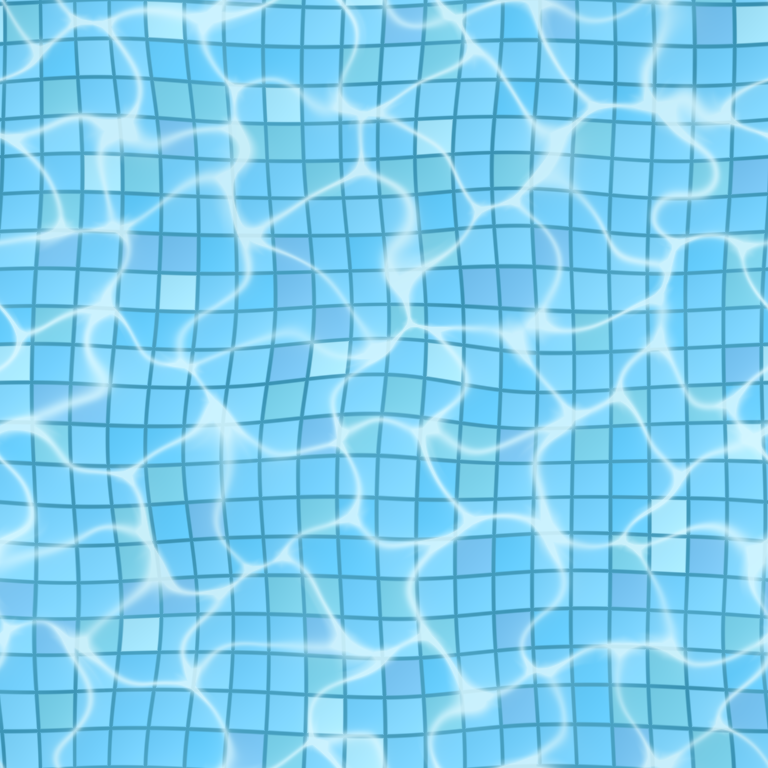
A three.js fragment shader for this texture:

```glsl
// Rippled blue pool tiles, 20 by 20, under a web of pale light caustics.
varying vec2 vUv;

const float TAU = 6.2831853;

float hash(vec2 p) {
  vec3 q = fract(vec3(p.xyx) * 0.1031);
  q += dot(q, q.yzx + 33.33);
  return fract((q.x + q.y) * q.z);
}

// Value noise that wraps after the given period.
float noise(vec2 p, float period) {
  vec2 i = floor(p), f = fract(p);
  f = f * f * (3.0 - 2.0 * f);
  vec2 a = mod(i, period), b = mod(i + 1.0, period);
  return mix(mix(hash(a), hash(vec2(b.x, a.y)), f.x),
             mix(hash(vec2(a.x, b.y)), hash(b), f.x), f.y);
}

// Distances to the three nearest scattered points, nearest first.
vec3 nearestThree(vec2 p, float period) {
  vec2 cell = floor(p), f = fract(p);
  vec3 near = vec3(9.0);
  for (int y = -2; y <= 2; y++) {
    for (int x = -2; x <= 2; x++) {
      vec2 o = vec2(float(x), float(y));
      vec2 id = mod(cell + o, period);
      vec2 jitter = vec2(hash(id + 17.0), hash(id + 61.0));
      float d = length(o + 0.12 + 0.76 * jitter - f);
      if (d < near.x) near = vec3(d, near.xy);
      else if (d < near.y) near = vec3(near.x, d, near.y);
      else near.z = min(near.z, d);
    }
  }
  return near;
}

// Gentle refraction that bends the straight joints.
vec2 ripple(vec2 uv) {
  vec2 bend = vec2(noise(uv * 5.0, 5.0), noise(uv * 5.0 + 2.5, 5.0)) - 0.5;
  vec2 wave = vec2(sin(TAU * (2.0 * uv.y + uv.x) + 0.8),
                   sin(TAU * (2.0 * uv.x - uv.y) + 2.1));
  return uv + 0.018 * bend + 0.004 * wave;
}

vec3 tileColor(vec2 id) {
  float kind = hash(id + 5.0), shade = hash(id + 43.0);
  vec3 color = mix(vec3(0.43, 0.80, 0.98), vec3(0.51, 0.84, 0.99), shade);
  if (kind < 0.13) color = vec3(0.47, 0.81, 0.91);
  else if (kind < 0.20) color = vec3(0.46, 0.76, 0.94);
  else if (kind < 0.32) color = vec3(0.38, 0.79, 0.98);
  else if (kind > 0.94) color = vec3(0.64, 0.90, 0.99);
  return color;
}

void main() {
  // Tiles with a faint diagonal sheen.
  vec2 grid = ripple(vUv) * 20.0;
  vec2 f = fract(grid);
  vec3 color = tileColor(mod(floor(grid), 20.0));
  color += 0.035 * (f.x - f.y);

  // Teal joints, slightly uneven in tone.
  vec2 edge = min(f, 1.0 - f);
  float joint = 1.0 - smoothstep(0.022, 0.078, min(edge.x, edge.y));
  vec3 grout = mix(vec3(0.21, 0.56, 0.69), vec3(0.29, 0.64, 0.77), noise(vUv * 10.0, 10.0));
  color = mix(color, grout, joint);

  // Curved strands of light, swelling where three cells meet.
  vec2 p = vUv * 7.0;
  p += 0.17 * sin(TAU * (vUv.yx * vec2(5.0, 4.0) + vUv * vec2(2.0, -3.0)));
  p += 0.30 * (vec2(noise(vUv * 14.0, 14.0), noise(vUv * 14.0 + 7.3, 14.0)) - 0.5);
  vec3 near = nearestThree(p, 7.0);
  float gap = near.y - near.x;
  float node = 1.0 - smoothstep(0.0, 0.30, near.z - near.x);
  float strength = mix(0.30, 0.85, noise(vUv * 9.0 + 3.0, 9.0));
  float strand = exp(-gap * gap / 0.006) * strength;
  float halo = exp(-gap * 6.0) * 0.20;
  float light = clamp(strand * 0.8 + halo + node * 0.6, 0.0, 0.85);
  color = mix(color, vec3(0.84, 0.96, 0.99), light);

  // Broad, soft variation of the water's brightness.
  color += 0.03 * (noise(vUv * 4.0, 4.0) - 0.5);
  gl_FragColor = vec4(clamp(color, 0.0, 1.0), 1.0);
}
```
